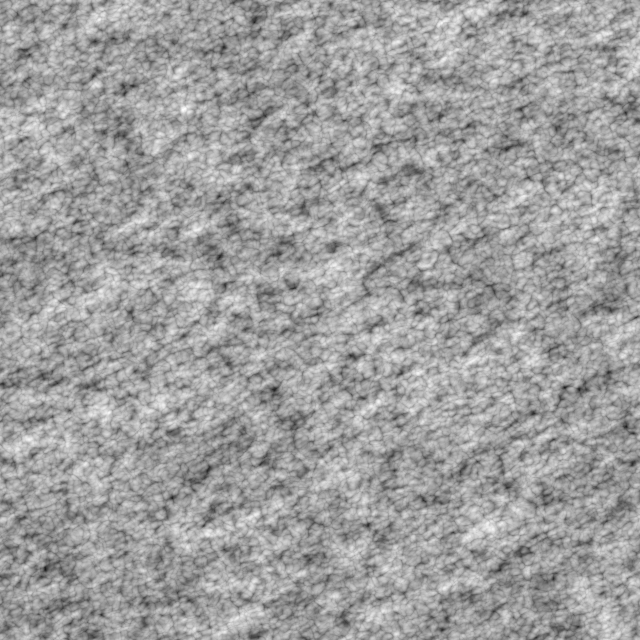
Write a three.js fragment shader that draws this texture.

```glsl
// Rough grey stone: soft cloudy patches, slanted streaky ridges and small
// rounded grains with dark creases. Layers of stretched gradient noise are
// added to cellular noise, then shown as a neutral grey.

varying vec2 vUv;

const float MEAN_GREY = 0.604;
const float SLANT = 0.42;           // ridge direction, radians above horizontal
const float GRAINS_ACROSS = 104.0;

vec2 hash2(vec2 cell) {
  vec3 p = fract(cell.xyx * vec3(0.1031, 0.1030, 0.0973));
  p += dot(p, p.yzx + 33.33);
  return fract((p.xx + p.yz) * p.zy);
}

vec2 rotate(vec2 p, float angle) {
  float c = cos(angle);
  float s = sin(angle);
  return vec2(c * p.x + s * p.y, c * p.y - s * p.x);
}

// Dot product of a random unit gradient with the offset from its corner
float cornerSlope(vec2 cell, vec2 corner, vec2 f) {
  float angle = 6.2832 * hash2(cell + corner).x;
  return dot(vec2(cos(angle), sin(angle)), f - corner);
}

float gradientNoise(vec2 p) {
  vec2 cell = floor(p);
  vec2 f = fract(p);
  vec2 w = f * f * f * (f * (f * 6.0 - 15.0) + 10.0);
  float low = mix(cornerSlope(cell, vec2(0.0, 0.0), f),
                  cornerSlope(cell, vec2(1.0, 0.0), f), w.x);
  float high = mix(cornerSlope(cell, vec2(0.0, 1.0), f),
                   cornerSlope(cell, vec2(1.0, 1.0), f), w.x);
  return mix(low, high, w.y);
}

// Three octaves, each turned a little to hide the lattice
float fractalNoise(vec2 p, float gain) {
  float sum = 0.0;
  float amplitude = 1.0;
  for (int i = 0; i < 3; i++) {
    sum += amplitude * gradientNoise(p);
    p = rotate(p, 0.12) * 2.03 + 17.3;
    amplitude *= gain;
  }
  return sum;
}

// Domed cells: high in the middle, creased where neighbours meet
float grainHeight(vec2 p) {
  vec2 cell = floor(p);
  vec2 f = fract(p);
  float nearest = 4.0;
  for (int y = -1; y <= 1; y++) {
    for (int x = -1; x <= 1; x++) {
      vec2 offset = vec2(float(x), float(y));
      vec2 toSeed = offset + hash2(cell + offset) - f;
      nearest = min(nearest, dot(toSeed, toSeed));
    }
  }
  return 0.28 - nearest;
}

void main() {
  vec2 slanted = rotate(vUv, SLANT);

  // Broad patches and streaky ridges, both stretched along the slant
  float patches = fractalNoise(slanted * vec2(3.5, 6.5) + 5.0, 0.75);
  float ridges = fractalNoise(slanted * vec2(19.0, 36.0) + 60.0, 0.9);

  // Grains, bent slightly so that their rows stay irregular
  vec2 bend = vec2(gradientNoise(vUv * 45.0 + 9.0),
                   gradientNoise(vUv * 45.0 + 71.0)) * 0.006;
  vec2 grainPos = rotate(vUv + bend, 0.3) * GRAINS_ACROSS * vec2(0.94, 1.08);
  float grains = grainHeight(grainPos + 130.0);
  float fineGrains = grainHeight(grainPos * 1.8 + 310.0);

  // Hollows between the ridges sink into darker pits
  float pits = max(-ridges - 0.25, 0.0);

  float grey = MEAN_GREY + 0.12 * patches + 0.205 * ridges - 0.12 * pits
             + 0.29 * grains + 0.14 * fineGrains;
  gl_FragColor = vec4(vec3(clamp(grey, 0.0, 1.0)), 1.0);
}
```
